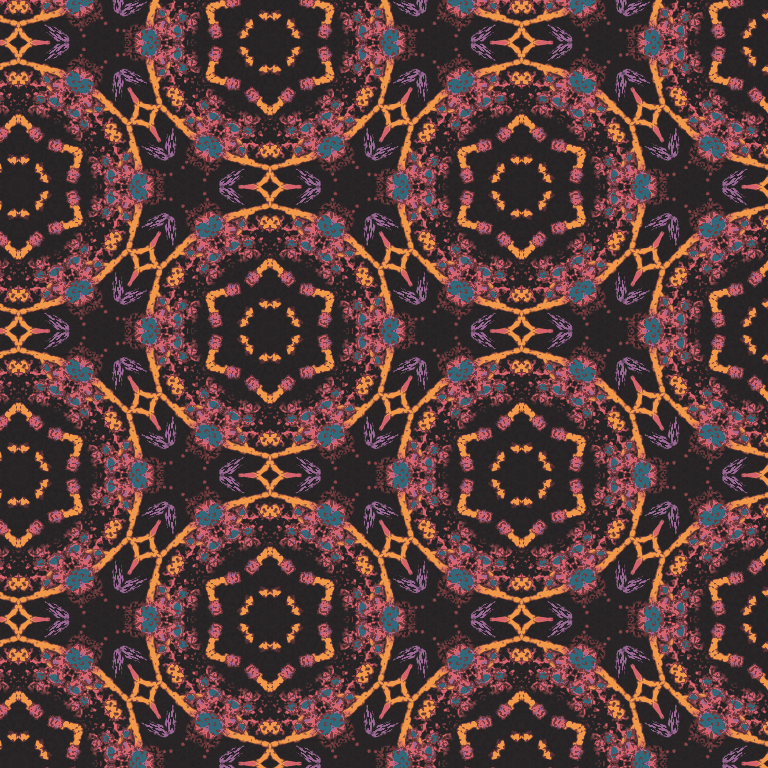
Give the GLSL for this pattern, as a Shadertoy shader.

```glsl
// Kaleidoscopic hexagon lattice of rough orange branches, speckled blooms and purple moths on charcoal.

const float SQRT3 = 1.7320508;
const vec2 PITCH = vec2(0.655, 0.3755);    // rectangle holding two medallions
const vec2 CENTER = vec2(0.3516, 0.569);   // one medallion centre
const vec2 MID = vec2(0.0, 0.5);           // twofold point, in cell units
const vec2 TRI = vec2(0.28868, 0.5);       // threefold point
const float BRANCH_RADIUS = 0.418;
const float BRANCH_WIDTH = 0.0095;         // half widths
const float KNOT_WIDTH = 0.0075;
const float TWIG_WIDTH = 0.0045;

const vec3 CHARCOAL = vec3(0.157, 0.143, 0.148);
const vec3 RUST = vec3(0.46, 0.23, 0.24);
const vec3 PINK = vec3(0.84, 0.39, 0.43);
const vec3 ORANGE = vec3(0.95, 0.60, 0.29);
const vec3 PURPLE = vec3(0.62, 0.41, 0.59);
const vec3 TEAL = vec3(0.19, 0.41, 0.48);

// Bloom position beside and along the wedge's long axis, then radius
const vec3 BLOOMS[7] = vec3[7](
    vec3(0.016, 0.420, 0.039), vec3(0.036, 0.325, 0.027), vec3(0.050, 0.378, 0.021),
    vec3(0.039, 0.188, 0.019), vec3(0.088, 0.305, 0.017), vec3(0.066, 0.272, 0.013),
    vec3(0.105, 0.372, 0.014));

vec2 gradient(vec2 cell) {
    float h = fract(sin(dot(cell, vec2(127.1, 311.7))) * 43758.5);
    return vec2(cos(6.2832 * h), sin(6.2832 * h));
}

float noise(vec2 p) {
    vec2 i = floor(p), f = fract(p);
    vec2 w = f * f * f * (f * (f * 6.0 - 15.0) + 10.0);
    vec2 e = vec2(1, 0);
    float low = mix(dot(gradient(i), f), dot(gradient(i + e), f - e), w.x);
    float high = mix(dot(gradient(i + e.yx), f - e.yx), dot(gradient(i + 1.0), f - 1.0), w.x);
    return mix(low, high, w.y);
}

float segment(vec2 p, vec2 a, vec2 b) {
    vec2 ab = b - a;
    return length(p - a - ab * clamp(dot(p - a, ab) / dot(ab, ab), 0.0, 1.0));
}

// Offset from the nearest centre of the hexagonal lattice
vec2 hexCell(vec2 p) {
    vec2 s = vec2(SQRT3, 1.0);
    vec2 a = p - s * round(p / s);
    vec2 b = p - s * (round(p / s - 0.5) + 0.5);
    return dot(a, a) < dot(b, b) ? a : b;
}

// Mirror a hexagon into one 30 degree wedge
vec2 foldWedge(vec2 p) {
    p = abs(p);
    vec2 normal = vec2(0.5 * SQRT3, -0.5);
    p -= 2.0 * max(dot(p, normal), 0.0) * normal;
    return vec2(abs(p.x), p.y);
}

void mainImage(out vec4 fragColor, in vec2 fragCoord) {
    vec2 q = foldWedge(hexCell((fragCoord / iResolution.y - CENTER) / PITCH * vec2(SQRT3, 1.0)));
    vec2 u = vec2(dot(q, vec2(-0.5 * SQRT3, 0.5)), dot(q, vec2(0.5, 0.5 * SQRT3)));
    float r = length(q), a = atan(q.x, q.y);
    float px = 0.8 / (iResolution.y * PITCH.y);
    #define COVER(d) smoothstep(px, -px, d)

    float fine = noise(q * 92.0), clump = noise(q * 38.0 + 5.0), broad = noise(q * 25.0 + 9.0);
    float rough = 0.010 * clump + 0.008 * fine;
    vec3 col = CHARCOAL;

    // Faded foliage around the medallion and sprays behind the blooms
    float band = smoothstep(0.245, 0.29, r) * smoothstep(0.415, 0.38, r);
    float leaf = clump + 0.8 * fine + 0.4 * broad;
    float spray = length(u - vec2(0.016, 0.452)) - 0.047;
    float haze = smoothstep(0.008, -0.004, spray + rough) * smoothstep(-0.045, 0.0, spray);
    col = mix(col, RUST, band * smoothstep(0.0, 0.14, leaf));
    col = mix(col, RUST, haze * smoothstep(-0.08, 0.08, fine + 0.4 * clump));
    col = mix(col, PINK, band * smoothstep(0.24, 0.36, leaf));

    // Medallion: dot ring, hooked hearts and a small hollow flower
    float dots = length(q - 0.096 * vec2(sin(0.2), cos(0.2))) - 0.013 + rough;
    float heart = min(segment(q, vec2(0.0, 0.238), vec2(0.032, 0.217)),
                      segment(q, vec2(0.032, 0.217), vec2(0.054, 0.180))) - 0.011 + rough;
    float flower = abs(length(q - vec2(0.017, 0.375)) - 0.014) - 0.006 + rough;
    float ornament = min(min(dots, heart), flower);
    col = mix(col, RUST, COVER(ornament - 0.004));
    col = mix(col, mix(ORANGE, RUST, smoothstep(0.12, 0.3, fine)), COVER(ornament));

    // Branch ring, concave knot and twigs
    float taper = mix(0.75, 1.25, smoothstep(0.0, 0.4, a));
    float branch = abs(r - BRANCH_RADIUS - 0.02 * exp(-10.0 * a) - 0.004 * broad) - BRANCH_WIDTH * taper;
    float knot = max(abs(length(q - vec2(0.08, 0.42)) - 0.084) - KNOT_WIDTH, length(q - MID) - 0.07);
    float twig = min(segment(q, vec2(0.076, 0.415), vec2(0.092, 0.365)),
                     segment(q, vec2(0.092, 0.365), vec2(0.122, 0.312))) - TWIG_WIDTH;
    float wood = min(min(branch, knot), twig) + 0.6 * rough;
    vec3 bark = mix(ORANGE, PINK, smoothstep(0.09, 0.03, u.x + 0.05 * clump));
    col = mix(col, RUST, COVER(wood - 0.003));
    col = mix(col, mix(bark, RUST, 0.7 * smoothstep(0.2, 0.42, fine)), COVER(wood));

    // Blooms: pink and purple petals with teal hearts
    float bloom = 1.0;
    for (int i = 0; i < 7; i++) bloom = min(bloom, length(u - BLOOMS[i].xy) - BLOOMS[i].z);
    float petals = bloom + 1.6 * rough;
    float flecks = smoothstep(-0.24, -0.12, fine + 0.3 * clump);
    vec3 petal = mix(PINK, PURPLE, smoothstep(0.02, 0.2, noise(q * 44.0 + 17.0)));
    petal = mix(petal, TEAL, smoothstep(0.012, 0.017, 0.045 * broad + 0.01 * fine - bloom));
    col = mix(col, RUST, COVER(petals - 0.006) * smoothstep(-0.15, 0.0, fine));
    col = mix(col, mix(RUST, petal, flecks), COVER(petals));

    // Moth: mirrored hatched wings on a pink stalk
    float stalk = segment(q, vec2(0.05, 0.5), vec2(0.105, 0.497)) - TWIG_WIDTH;
    col = mix(col, PINK, COVER(stalk + 0.5 * rough));
    vec2 wing = mat2(0.82, -0.57, 0.57, 0.82) * (q - vec2(0.132, 0.471));
    float wings = (length(wing / vec2(0.041, 0.018)) - 1.0) * 0.018 + 0.7 * rough;
    float hatch = smoothstep(-0.16, 0.02, noise(wing * vec2(38.0, 150.0)) + 0.3 * fine);
    col = mix(col, mix(CHARCOAL, PURPLE, hatch), COVER(wings));

    // Seeds scattered towards the threefold point
    for (int i = 0; i < 3; i++) {
        float angle = 0.35 + 0.2 * float(i);
        vec2 seed = TRI - (0.068 + 0.017 * float(i)) * vec2(cos(angle), sin(angle));
        col = mix(col, mix(RUST, PINK, 0.3), COVER(length(q - seed) - 0.005 + 0.5 * rough));
    }

    fragColor = vec4(col + 0.02 * fine, 1.0);
}
```
